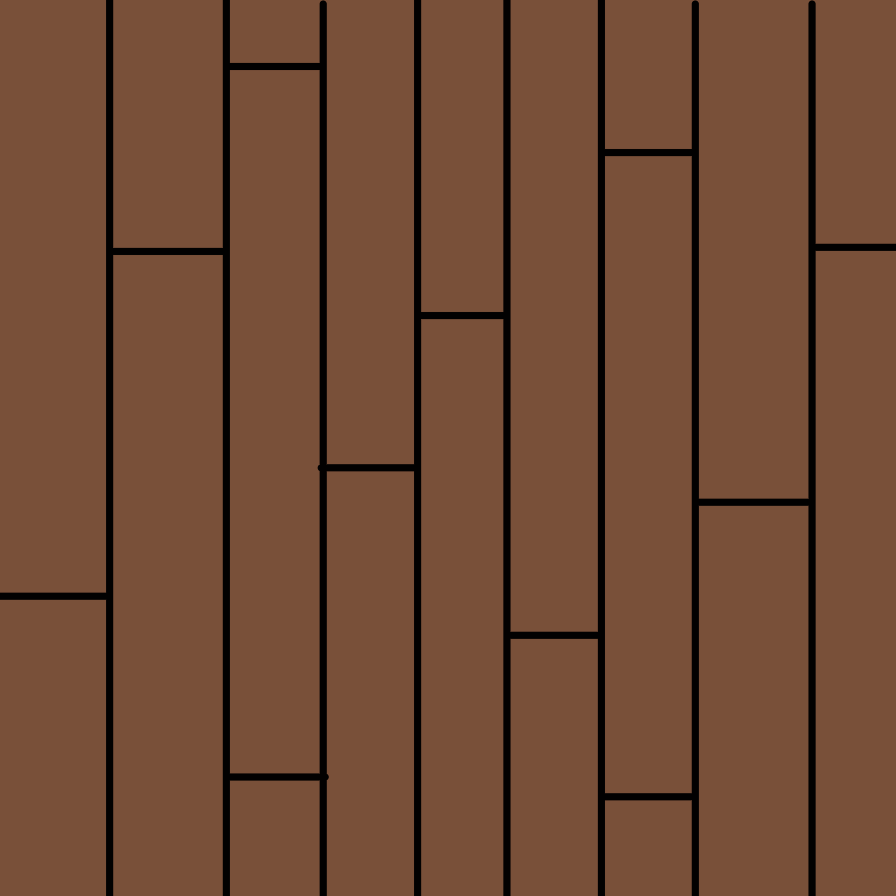
A WebGL 1 fragment shader for this pattern:

```glsl
precision highp float;

// Flat brown floorboards: nine upright planks of uneven width between black seams.
// Each plank repeats its end joint at its own board length, and every line is
// a round-ended stroke measured by distance. A few strokes overshoot or stop short.

uniform vec2 u_resolution;

// Right edge and joint height of each plank, left to right.
const mat3 RIGHT_EDGES = mat3(0.1224, 0.2526, 0.3607,
                              0.4661, 0.5658, 0.6712,
                              0.7760, 0.9063, 1.1000);
const mat3 JOINT_HEIGHTS = mat3(0.3346, 0.7194, 0.1328,
                                0.4779, 0.6478, 0.2910,
                                0.1107, 0.4395, 0.7240);

// Distance to a horizontal segment on y = 0.
float segmentX(vec2 p, float left, float right) {
    return length(vec2(p.x - clamp(p.x, left, right), p.y));
}

void main() {
    vec2 uv = gl_FragCoord.xy / u_resolution;
    float pixel = 1.0 / min(u_resolution.x, u_resolution.y);

    float lineDistance = 1.0;
    float left = -0.1;

    for (int i = 0; i < 3; i++) {
        for (int j = 0; j < 3; j++) {
            float plank = float(3 * i + j);
            float right = RIGHT_EDGES[i][j];

            // Seam on the right; some show their rounded upper tip.
            bool shortSeam = plank == 2.0 || plank > 5.0;
            float top = shortSeam ? 0.9955 : 1.1;
            float seam = segmentX(vec2(uv.y, uv.x - right), -0.1, top);

            // End joints, spaced by a board length that drifts across the floor.
            float boardLength = 0.756 + 0.037 * sin(0.7854 * plank);
            float y = uv.y - JOINT_HEIGHTS[i][j];
            y = mod(y + 0.5 * boardLength, boardLength) - 0.5 * boardLength;

            // Two lower joints slip past the seam they share.
            float slip = 0.0;
            if (uv.y < 0.6 && abs(plank - 2.5) < 1.0) {
                slip = 0.0022 * sign(2.5 - plank);
            }
            float joint = segmentX(vec2(uv.x - slip, y), left, right);

            lineDistance = min(lineDistance, min(seam, joint));
            left = right;
        }
    }

    float halfWidth = 0.0040;
    float ink = 1.0 - smoothstep(-0.6 * pixel, 0.6 * pixel, lineDistance - halfWidth);

    vec3 wood = vec3(0.476, 0.312, 0.222);
    vec3 gap = vec3(0.008, 0.004, 0.004);
    gl_FragColor = vec4(mix(wood, gap, ink), 1.0);
}
```
